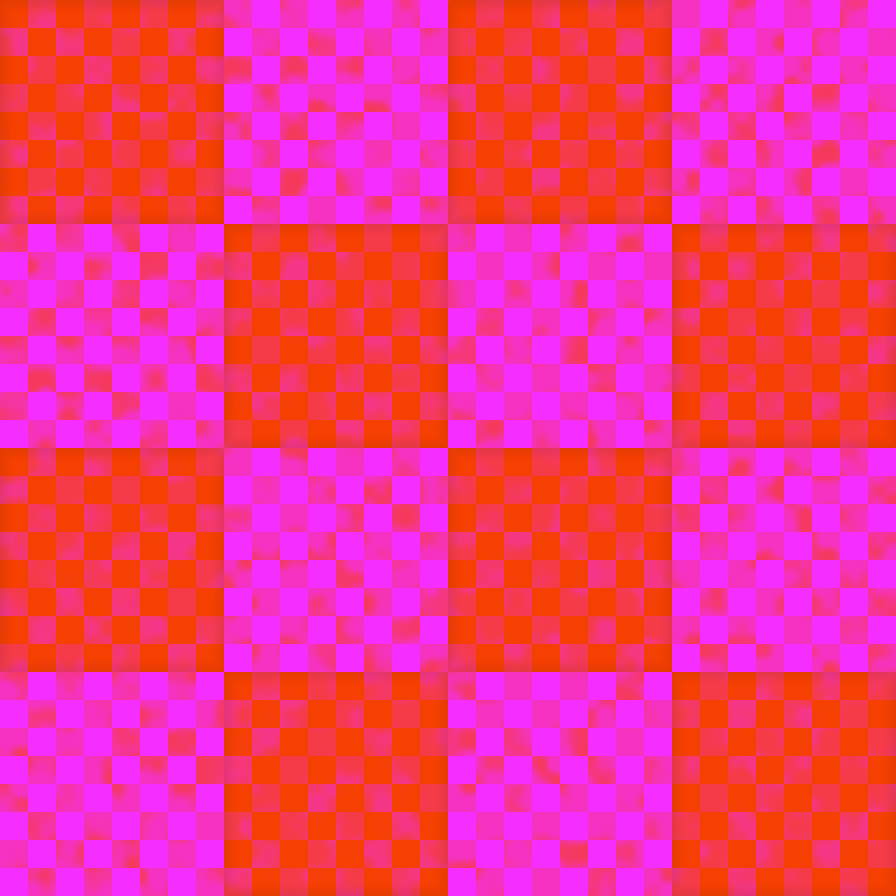
This pattern is drawn by a Shadertoy shader. Its source:

```glsl
float hash(vec2 p) {
    return fract(sin(dot(p, vec2(127.1, 311.7))) * 43758.5453);
}

// Value noise that wraps after a whole number of lattice cells
float wrapNoise(vec2 p, float period) {
    vec2 cell = floor(p), f = fract(p);
    f = f * f * (3.0 - 2.0 * f);
    vec2 a = mod(cell, period), b = mod(cell + 1.0, period);
    return mix(mix(hash(a), hash(vec2(b.x, a.y)), f.x),
               mix(hash(vec2(a.x, b.y)), hash(b), f.x), f.y);
}

// Antialiased checkerboard: 1 where column + row is even
float checker(vec2 uv, float count) {
    vec2 pixel = count / iResolution.xy;
    vec2 wave = sin(3.14159 * uv * count) / (1.5708 * pixel);
    wave = clamp(wave, -1.0, 1.0);
    return 0.5 + 0.5 * wave.x * wave.y;
}

void mainImage(out vec4 fragColor, in vec2 fragCoord) {
    vec2 uv = fragCoord / iResolution.xy;

    // Large blocks, each holding eight by eight small squares
    float block = checker(uv, 4.0);
    float square = checker(uv, 32.0);

    // Uneven dye
    float n = 0.7 * wrapNoise(uv * 40.0, 40.0) + 0.3 * wrapNoise(uv * 72.0 + 0.37, 72.0);
    float blotch = smoothstep(0.35, 0.85, n);
    float blend = mix(0.28 + 0.25 * blotch, 0.76 - 0.4 * blotch, block);
    float solid = mix(0.03 * smoothstep(0.6, 0.9, n), 1.0, block);

    // Squares that disagree with their block take the blended dye
    float dye = mix(solid, blend, abs(block - square));
    vec3 color = mix(vec3(0.96, 0.25, 0.005), vec3(0.96, 0.18, 1.0), dye);

    // Faint shade along the rims of the orange blocks
    vec2 rim = 0.5 - abs(fract(uv * 4.0) - 0.5);
    float shade = 1.0 - smoothstep(0.0, 0.06, min(rim.x, rim.y));
    color *= 1.0 - 0.06 * shade * (1.0 - block);

    fragColor = vec4(color, 1.0);
}
```
